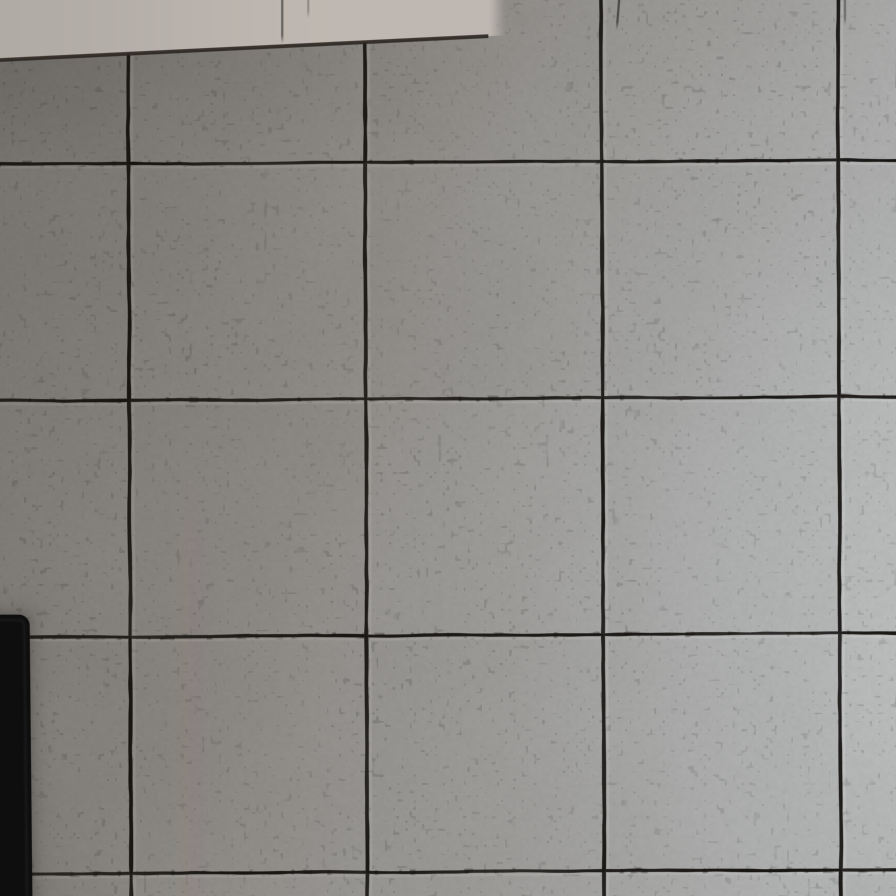
A WebGL 1 fragment shader for this pattern:

```glsl
precision highp float;
// Speckled grey square tiles with thin dark joints, a pale top board and a dark post at lower left.
uniform vec2 u_resolution;

#define PITCH 0.264
#define GRID_ORIGIN vec2(0.1465, 0.0245)
#define JOINT_HALF_WIDTH vec2(0.0020, 0.0017)
#define JOINT_COLOR vec3(0.085, 0.075, 0.065)
#define BOARD_COLOR vec3(0.74, 0.715, 0.69)
#define POST_COLOR vec3(0.055, 0.055, 0.055)
#define POST_SIZE vec2(0.033, 0.314)
#define SPECKLE_SCALE 270.0
#define SPECKLE_DEPTH 0.10
#define BOARD_END 0.545

float hash(vec2 p) {
  vec3 q = fract(vec3(p.xyx) * 0.1031);
  q += dot(q, q.yzx + 33.33);
  return fract((q.x + q.y) * q.z);
}

float noise(vec2 p) {
  vec2 i = floor(p), f = fract(p);
  f = f * f * (3.0 - 2.0 * f);
  return mix(mix(hash(i), hash(i + vec2(1.0, 0.0)), f.x),
             mix(hash(i + vec2(0.0, 1.0)), hash(i + vec2(1.0)), f.x), f.y);
}

float fbm(vec2 p) {
  float sum = 0.0, amp = 0.5;
  for (int i = 0; i < 4; i++) {
    sum += amp * noise(p);
    p = p * 2.03 + 17.1;
    amp *= 0.5;
  }
  return sum;
}

// Coverage of a band of the given half width around zero distance.
float band(float d, float halfWidth, float blur) {
  return 1.0 - smoothstep(halfWidth - blur, halfWidth + blur, abs(d));
}

// Broad side light, falling off to the left and the top.
vec3 lighting(vec2 uv) {
  vec2 g = uv - vec2(1.0, 0.42);
  float level = 0.49 + 0.20 * uv.x - 0.045 * uv.y + 0.05 * exp(-7.0 * dot(g, g));
  level += 0.03 * (fbm(uv * 5.0) - 0.47);
  level -= 0.025 * smoothstep(0.8, 0.95, uv.y) * (1.0 - smoothstep(0.2, 0.6, uv.x));
  vec3 tint = mix(vec3(1.02, 0.99, 0.955), vec3(0.995, 1.003, 1.0),
                  smoothstep(0.48, 0.70, level));
  return level * tint;
}

// Fine dark grains plus sparser larger specks.
float speckle(vec2 uv) {
  float grain = noise(uv * SPECKLE_SCALE);
  float specks = smoothstep(0.78, 0.95, noise(uv * SPECKLE_SCALE * 0.8 + 51.0));
  float patches = 0.5 + fbm(uv * 9.0 + 4.0);
  return 0.25 * (grain - 0.5) + specks * patches;
}

// Thin upright mark running from a given height to the top edge.
float upright(vec2 uv, float x, float bottom, float blur) {
  return band(uv.x - x, 0.0013, blur) * smoothstep(bottom, bottom + 0.012, uv.y);
}

void main() {
  vec2 uv = gl_FragCoord.xy / u_resolution;
  float px = 1.0 / min(u_resolution.x, u_resolution.y);
  float blur = max(0.8 * px, 0.0009);

  // Slightly tilted grid with hand-laid wobble.
  vec2 sheared = uv + vec2(0.0035 * uv.y, -0.005 * uv.x) - GRID_ORIGIN;
  sheared += 0.0016 * (vec2(noise(uv.yx * vec2(14.0, 4.0)),
                            noise(uv * vec2(14.0, 4.0) + 8.0)) - 0.5);
  vec2 cell = floor(sheared / PITCH);
  vec2 toJoint = (fract(sheared / PITCH + 0.5) - 0.5) * PITCH;

  // Tile face.
  vec3 color = lighting(uv);
  color += 0.012 * (hash(cell + 23.0) - 0.5);
  color *= 1.0 - SPECKLE_DEPTH * speckle(uv);
  vec3 prism = 0.5 + 0.5 * cos(110.0 * (uv.x - 0.21) + vec3(0.0, 2.1, 4.2));
  color += 0.022 * (prism - 0.5) * band(uv.x - 0.212, 0.015, 0.02)
         * (1.0 - smoothstep(0.35, 0.5, uv.y));

  // Pale tile edges beside the joints, then the joints with grime.
  float rim = max(band(toJoint.x - 0.0042, 0.0012, 0.0015),
                  band(toJoint.y + 0.0040, 0.0010, 0.0015));
  color += 0.045 * rim;
  vec2 wear = vec2(noise(uv.yx * vec2(55.0, 7.0) + cell.x),
                   noise(uv * vec2(55.0, 7.0) + cell.y));
  vec2 halfWidth = JOINT_HALF_WIDTH * (0.8 + 0.45 * wear);
  float joint = max(band(toJoint.x, halfWidth.x, blur) * (0.86 + 0.14 * wear.y),
                    band(toJoint.y, halfWidth.y, blur) * (0.80 + 0.20 * wear.x));
  color = mix(color, JOINT_COLOR, joint);
  float grime = smoothstep(0.70, 0.9, noise(uv * 150.0)) * band(toJoint.y, 0.003, 0.002);
  color = mix(color, JOINT_COLOR, 0.45 * grime);

  // Faint marks at the top, then the sloping board and its lower edge.
  color = mix(color, JOINT_COLOR, 0.55 * upright(uv, 0.691 - 0.08 * (1.0 - uv.y), 0.965, blur));
  color = mix(color, JOINT_COLOR, 0.35 * upright(uv, 0.943, 0.970, blur));
  float edge = uv.y - (0.933 + 0.0489 * uv.x);
  float inside = 1.0 - smoothstep(BOARD_END - 0.002, BOARD_END + 0.022, uv.x);
  vec3 board = BOARD_COLOR * (0.94 + 0.07 * smoothstep(0.0, 0.4, uv.x));
  board = mix(board, JOINT_COLOR, 0.50 * upright(uv, 0.315, 0.950, blur));
  board = mix(board, JOINT_COLOR, 0.25 * upright(uv, 0.344, 0.978, blur));
  color = mix(color, board, inside * smoothstep(-blur, blur, edge));
  float edgeMask = 1.0 - smoothstep(BOARD_END - blur, BOARD_END + blur, uv.x);
  color = mix(color, vec3(0.17, 0.145, 0.125), 0.9 * edgeMask * band(edge, 0.0021, blur));

  // Rounded dark post with a soft shadow.
  vec2 q = uv - POST_SIZE + 0.012 - vec2(0.010 * (POST_SIZE.y - uv.y), 0.0);
  float post = length(max(q, 0.0)) + min(max(q.x, q.y), 0.0) - 0.012;
  color *= 1.0 - 0.18 * exp(-max(post, 0.0) * 110.0);
  vec3 postShade = POST_COLOR + 0.05 * band(post + 0.006, 0.001, 0.003);
  color = mix(color, postShade, 1.0 - smoothstep(-blur, blur, post));

  gl_FragColor = vec4(clamp(color, 0.0, 1.0), 1.0);
}
```
